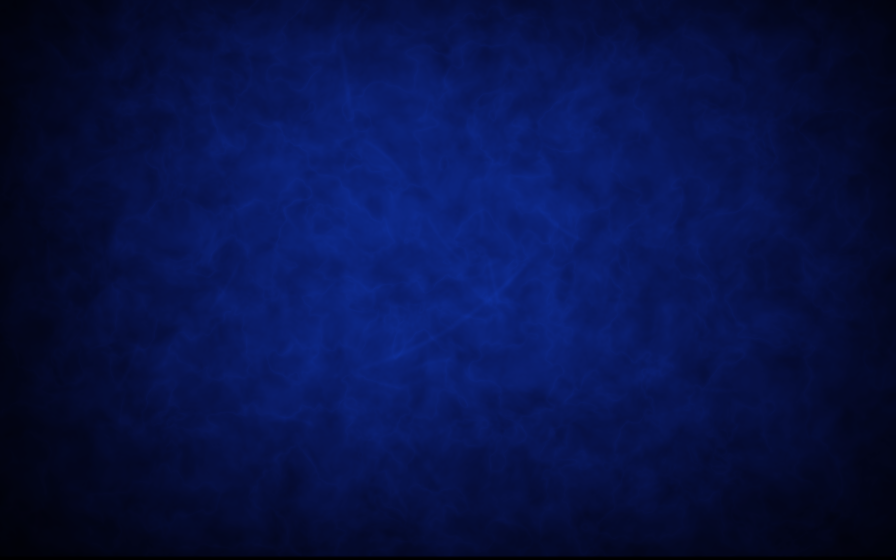
Give the GLSL for this background, as a WebGL 1 fragment shader.

```glsl
precision highp float;
// A dark blue, worn-leather backdrop: an off-centre rounded glow fades to
// near-black edges, mottled by warped value noise and ridged fibres, with
// soft curved creases and many short faint scratches on top.

uniform vec2 u_resolution;

const vec2 GLOW_CENTER = vec2(0.46, 0.57);
const float GLOW_BLUE = 0.475;
const int SCRATCH_COUNT = 64;

float hash(vec2 p) {
  vec3 q = fract(p.xyx * vec3(0.1031, 0.1030, 0.0973));
  q += dot(q, q.yzx + 33.33);
  return fract((q.x + q.y) * q.z);
}

float valueNoise(vec2 p) {
  vec2 cell = floor(p);
  vec2 f = fract(p);
  f = f * f * (3.0 - 2.0 * f);
  float low = mix(hash(cell), hash(cell + vec2(1.0, 0.0)), f.x);
  float high = mix(hash(cell + vec2(0.0, 1.0)), hash(cell + 1.0), f.x);
  return mix(low, high, f.y);
}

float fbm(vec2 p) {
  float sum = 0.0;
  float weight = 0.5;
  for (int i = 0; i < 4; i++) {
    sum += weight * valueNoise(p);
    p = mat2(1.6, 1.2, -1.2, 1.6) * p + 17.3;
    weight *= 0.5;
  }
  return sum / 0.9375;
}

// Thin bright veins along the mid-level of the noise.
float fibres(vec2 p) {
  float ridge = 1.0 - abs(2.0 * fbm(p) - 1.0);
  return pow(ridge, 7.0);
}

// Rounded falloff with its own reach on each side.
float vignette(vec2 uv, vec2 center) {
  vec2 d = uv - center;
  vec2 reach = vec2(d.x < 0.0 ? 0.43 : 0.56, d.y < 0.0 ? 0.61 : 0.56);
  vec2 q = pow(abs(d) / reach, vec2(2.75));
  return exp(-1.32 * (q.x + q.y));
}

// Soft stroke from a to b, bowed sideways and fading at both ends.
float crease(vec2 p, vec2 a, vec2 b, float bow, float width) {
  vec2 axis = b - a;
  float span = length(axis);
  axis /= span;
  float t = dot(p - a, axis) / span;
  float hump = max(4.0 * t * (1.0 - t), 0.0);
  float side = dot(p - a, vec2(-axis.y, axis.x)) - bow * hump;
  return exp(-side * side / (width * width)) * smoothstep(0.0, 0.8, hump);
}

float scratches(vec2 p, float aspect) {
  float sum = 0.0;
  for (int i = 0; i < SCRATCH_COUNT; i++) {
    float id = float(i) + 1.0;
    vec2 start = vec2(hash(vec2(id, 3.0)) * aspect, hash(vec2(id, 7.0)));
    float angle = 6.2832 * hash(vec2(id, 11.0));
    float span = mix(0.04, 0.14, hash(vec2(id, 19.0)));
    vec2 end = start + span * vec2(cos(angle), sin(angle));
    float bow = 0.02 * (hash(vec2(id, 23.0)) - 0.5);
    sum += crease(p, start, end, bow, 0.004) * hash(vec2(id, 29.0));
  }
  return sum;
}

float blob(vec2 p, vec2 center, float radius) {
  vec2 d = (p - center) / radius;
  return exp(-dot(d, d));
}

// Maps blue intensity to the full navy-to-royal colour.
vec3 blueRamp(float blue) {
  return vec3(0.095 * blue, blue * (0.19 + 0.19 * blue), blue);
}

void main() {
  vec2 uv = gl_FragCoord.xy / u_resolution;
  float aspect = u_resolution.x / u_resolution.y;
  vec2 p = vec2(uv.x * aspect, uv.y);

  // Mottled surface
  vec2 warp = vec2(fbm(p * 9.0), fbm(p * 9.0 + 41.0)) - 0.5;
  vec2 grain = p + 0.05 * warp;
  float edge = 1.0 - vignette(uv, GLOW_CENTER);
  float mottle = (fbm(grain * 8.0) - 0.5) * 0.15;
  mottle += (fbm(grain * 27.0 + 9.0) - 0.5) * 0.46;
  mottle += (fibres(grain * 17.0 + 5.0) - 0.35) * 0.14;
  float surface = 1.0 + mottle * mix(0.75, 1.45, edge);

  // Broad light and dark patches
  surface += 0.07 * blob(p, vec2(0.73, 0.62), 0.15);
  surface += 0.09 * blob(p, vec2(0.66, 0.33), 0.10);
  surface -= 0.08 * blob(p, vec2(0.92, 0.27), 0.10);

  // Main creases, then scattered scratches
  float arc = crease(p, vec2(0.60, 0.33), vec2(0.98, 0.58), -0.042, 0.005);
  float marks = arc * (0.4 + 0.8 * valueNoise(p * 22.0));
  marks += 0.7 * crease(p, vec2(0.60, 0.98), vec2(0.635, 0.74), 0.0, 0.005);
  marks += 0.6 * crease(p, vec2(1.11, 0.93), vec2(1.00, 0.79), 0.01, 0.008);
  marks += 0.6 * crease(p, vec2(0.70, 0.24), vec2(0.80, 0.10), 0.01, 0.007);
  surface += 0.14 * marks + 0.10 * scratches(p, aspect);

  // Lighting and the thin dark lower border
  float blue = GLOW_BLUE * (1.0 - edge) * surface;
  blue *= smoothstep(0.003, 0.009, uv.y);
  gl_FragColor = vec4(blueRamp(max(blue, 0.0)), 1.0);
}
```
